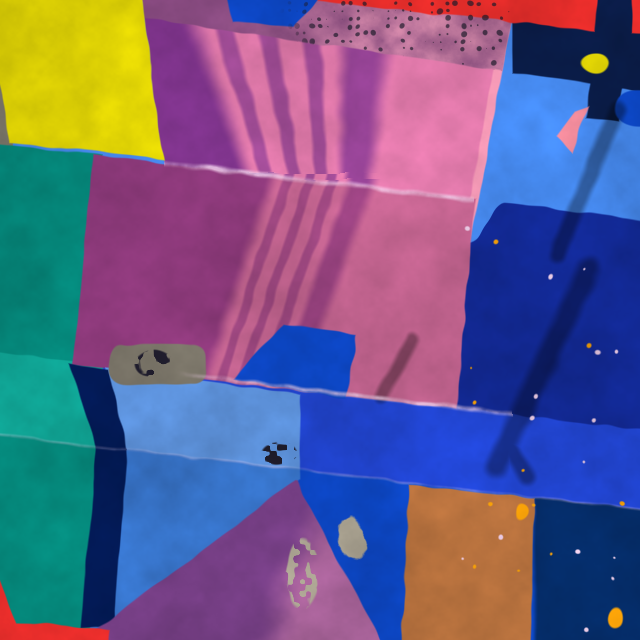
Write a Shadertoy shader that draws this texture.

```glsl
#define EDGE 0.0017
#define WOBBLE 0.005
#define GRAIN 0.16
#define SHADOW_BARS 4.5
#define SPECKS 26
#define PIT_SCALE 85.0

const vec3 YELLOW = vec3(.88, .83, .02), RED = vec3(.92, .18, .17), NAVY = vec3(.01, .1, .33);
const vec3 TEAL = vec3(.02, .53, .48), SKY = vec3(.27, .53, .92), ROYAL = vec3(.05, .28, .78);
const vec3 DEEP = vec3(.07, .16, .58), ORANGE = vec3(.71, .44, .24), STONE = vec3(.68, .65, .58);
const vec3 PALE = vec3(.9, .78, .88), SOOT = vec3(.12, .11, .17), AMBER = vec3(.95, .62, .03);
const vec3 SLATE = vec3(.04, .11, .28);

vec2 p; // wall position, y pointing down
vec3 col;

float hash(vec2 q) { return fract(sin(dot(q, vec2(127.1, 311.7))) * 43758.5453); }

float noise(vec2 q) {
    vec2 i = floor(q), f = fract(q);
    f = f * f * (3. - 2. * f);
    return mix(mix(hash(i), hash(i + vec2(1, 0)), f.x),
               mix(hash(i + vec2(0, 1)), hash(i + 1.), f.x), f.y);
}

float fbm(vec2 q) {
    float sum = 0., amp = .5;
    for (int i = 0; i < 5; i++) { sum += amp * noise(q); q = q * 2.03 + 7.; amp *= .5; }
    return sum;
}

float side(vec2 a, vec2 b) { vec2 e = normalize(b - a); return dot(p - a, vec2(e.y, -e.x)); }

// Convex quad, corners clockwise from the top left
float quad(vec4 top, vec4 low) {
    return max(max(side(top.xy, top.zw), side(top.zw, low.xy)),
               max(side(low.xy, low.zw), side(low.zw, top.xy)));
}

float blob(vec2 c, vec2 r) { return (length((p - c) / r) - 1.) * min(r.x, r.y); }

float streak(vec2 a, vec2 b, float w) {
    vec2 e = b - a;
    float d = length(p - a - e * clamp(dot(p - a, e) / dot(e, e), 0., 1.));
    return smoothstep(w, .3 * w, d);
}

float cover(float d) { return smoothstep(EDGE, -EDGE, d); }
void paint(vec3 ink, float d) { col = mix(col, ink, cover(d)); }

void mainImage(out vec4 fragColor, in vec2 fragCoord) {
    vec2 uv = fragCoord / iResolution.xy;
    uv.y = 1. - uv.y;
    p = uv + WOBBLE * (vec2(noise(uv * 40.), noise(uv.yx * 40.)) - .5);
    float rough = fbm(uv * 30.), cloud = fbm(uv * 7.);

    // Step creases, top to bottom
    float lip = p.y + .005 - .148 * p.x, fold1 = p.y - .224 - .119 * p.x;
    float fold2 = p.y - .55 - .121 * p.x, fold3 = p.y - .68 - .116 * p.x;
    float tread = cover(max(-fold2, fold3));

    // Blue right side
    col = mix(SKY, DEEP, cover(.07 * smoothstep(.79, .73, p.x) - fold1));
    paint(vec3(.13, .27, .82), -fold2);
    paint(mix(ROYAL, vec3(.02, .17, .4), smoothstep(.83, .84, p.x)), -fold3);
    paint(SLATE, max(lip, .8 - p.x));

    // Left side
    paint(STONE * .7, p.x - .02);
    paint(mix(TEAL, vec3(.06, .63, .57), tread), max(-fold1, p.x - .16));

    // Pink wall with fanned bar shadows
    float left = p.y < .27 ? .283 + .37 * p.y : .515 - .33 * p.y;
    float right = p.y < .28 ? .61 - .12 * p.y : .685 - .36 * p.y;
    float fan = (p.x - left) / (right - left);
    float bars = .65 * smoothstep(-.3, .7, -sin(6.283 * SHADOW_BARS * fan));
    bars = max(bars, .8 * smoothstep(.72, .82, fan)) * smoothstep(1.08, .94, fan);
    float shade = max(bars, smoothstep(.1, -.06, fan));
    float rise = quad(vec4(.218, -.02, .808, -.02), vec4(.735, .38, .258, .27));
    vec3 pink = mix(vec3(.87, .47, .66), vec3(.49, .2, .54), shade);
    paint(mix(pink, vec3(.94, .59, .7), smoothstep(-.016, -.012, rise) * step(.7, p.x)), rise);
    float ledge = max(lip, rise);
    paint(mix(vec3(.53, .29, .5), vec3(.76, .48, .62), smoothstep(.3, .65, p.x) * rough * 1.6), ledge);
    paint(mix(vec3(.76, .39, .56), vec3(.54, .22, .47), shade),
          quad(vec4(.146, .243, .743, .311), vec4(.713, .638, .114, .57)));
    paint(YELLOW, quad(vec4(-.02, -.02, .218, -.02), vec4(.256, .249, .014, .222)));

    // Light blue step, navy stripe, triangle and base
    paint(mix(vec3(.22, .46, .8), vec3(.37, .58, .87), tread),
          quad(vec4(.165, .575, .47, .616), vec4(.467, .75, .14, 1)));
    paint(NAVY, quad(vec4(.109, .568, .17, .579), vec4(.199, .704, .152, .699)));
    paint(NAVY, quad(vec4(.152, .698, .199, .703), vec4(.177, .98, .126, .98)));
    float dusk = smoothstep(-.03, .04, p.x - .48 + .45 * (p.y - .83) + .08 * (cloud - .5));
    paint(mix(vec3(.47, .25, .53), vec3(.68, .4, .62), dusk),
          quad(vec4(.46, .752, .463, .752), vec4(.6, 1.01, .115, 1.01)));
    float base = max(.97 + .08 * p.x - p.y, p.x - .17);
    paint(RED, min(base, quad(vec4(-.03, .87, -.01, .89), vec4(.03, .98, -.03, .99))));
    paint(ORANGE, quad(vec4(.639, .757, .836, .778), vec4(.828, 1.02, .627, 1.02)));

    // Top trim and small patches
    paint(SLATE, quad(vec4(.934, -.02, .988, -.02), vec4(.966, .19, .916, .185)));
    paint(RED, quad(vec4(.45, -.02, .934, -.02), vec4(.931, .048, .5, .003)));
    paint(RED, max(.988 - p.x, p.y - .053));
    paint(ROYAL, quad(vec4(.35, -.02, .52, -.02), vec4(.458, .042, .365, .034)));
    paint(ROYAL, blob(vec2(1, .17), vec2(.04, .03)));
    paint(vec3(.9, .52, .58), quad(vec4(.9, .175, .919, .167), vec4(.893, .24, .87, .213)));
    paint(ROYAL, quad(vec4(.443, .507, .557, .523), vec4(.54, .622, .365, .592)));
    paint(STONE * .68, length(max(abs(p - vec2(.247, .569)) - vec2(.055, .01), 0.)) - .021);
    paint(STONE, blob(vec2(.548, .842), vec2(.022, .034)) + .02 * (rough - .5));
    paint(YELLOW, blob(vec2(.93, .1), vec2(.021, .016)));

    // Soft cast shadows and worn creases
    float gloom = max(streak(vec2(.965, .17), vec2(.87, .4), .018), streak(vec2(.92, .42), vec2(.775, .73), .025));
    gloom = max(gloom, streak(vec2(.79, .69), vec2(.825, .745), .018));
    col *= 1. - .34 * max(gloom, streak(vec2(.645, .53), vec2(.595, .62), .015));
    float wear = smoothstep(.007, 0., abs(fold1)) * step(.255, p.x) * step(p.x, .74);
    wear += smoothstep(.006, 0., abs(fold2)) * smoothstep(.27, .36, p.x) * step(p.x, .8);
    wear += .35 * smoothstep(.004, 0., abs(fold3));
    col = mix(col, PALE, min(wear * rough * 1.2, .8));

    // Pits, soot and scattered drops
    vec2 cell = floor(p * PIT_SCALE);
    float pit = length(fract(p * PIT_SCALE) - .5) - .4 * hash(cell);
    col = mix(col, SOOT, .7 * smoothstep(.1, -.1, pit) * cover(ledge) * smoothstep(.43, .5, p.x) * step(.6, hash(cell + 2.)));
    float soot = min(blob(vec2(.24, .567), vec2(.03, .02)), blob(vec2(.435, .708), vec2(.028, .018)));
    float grit = smoothstep(.5, .6, noise(uv * 110.));
    col = mix(col, SOOT, grit * cover(soot));
    col = mix(col, STONE, grit * cover(blob(vec2(.472, .895), vec2(.025, .055))));
    for (int i = 0; i < SPECKS; i++) {
        vec2 id = vec2(i, 3), spot = vec2(.72, .35) + vec2(.28, .64) * vec2(hash(id), hash(id + 11.));
        paint(mix(AMBER, PALE, step(.4, hash(id + 5.))), length(p - spot) - .001 - .003 * hash(id + 8.));
    }
    paint(AMBER, min(blob(vec2(.815, .8), vec2(.01, .013)), blob(vec2(.96, .964), vec2(.011, .016))));

    col *= 1. + GRAIN * (rough - .5 + 1.6 * (cloud - .5));
    fragColor = vec4(clamp(col, 0., 1.), 1);
}
```
